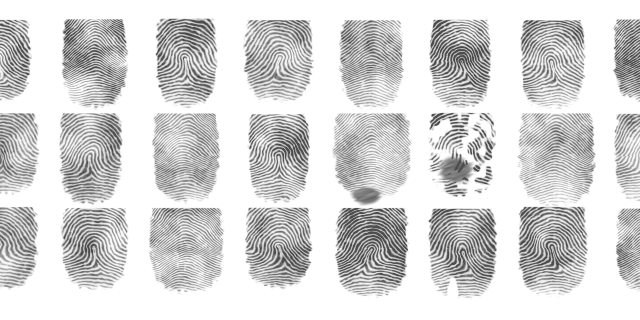
Reproduce this pattern procedurally as a Shadertoy shader.

```glsl
float hash(vec2 p) {
    vec3 q = fract(p.xyx * vec3(0.1031, 0.1030, 0.0973));
    q += dot(q, q.yzx + 33.33);
    return fract((q.x + q.y) * q.z);
}

float noise(vec2 p) {
    vec2 i = floor(p), f = fract(p);
    f = f * f * (3.0 - 2.0 * f);
    return mix(mix(hash(i), hash(i + vec2(1, 0)), f.x),
               mix(hash(i + vec2(0, 1)), hash(i + vec2(1, 1)), f.x), f.y);
}

float smoothMax(float a, float b, float k) {
    float h = max(k - abs(a - b), 0.0) / k;
    return max(a, b) + 0.25 * h * h * k;
}

// Height field whose contours are the ridges; v points down, core at 0
float ridgeField(vec2 v, float kind, float slant, float period) {
    float below = max(v.y, 0.0);
    // Tented arch that flattens towards the bottom
    float arch = v.y - 0.95 * exp(-below * 8.0) * sqrt(v.x * v.x + 0.0006);
    if (kind > 0.6) return arch;
    float core;
    if (kind < 0.25) {
        // Whorl with one spiral turn per ridge
        core = -length(v * vec2(1.15, 0.8)) + period * atan(v.y, v.x) / 6.2832;
    } else {
        // Loop with slanted legs
        core = -length(vec2(v.x + slant * below, min(v.y, 0.0) * 0.9));
    }
    float base = v.y - 0.055 - 0.3 * sqrt(v.x * v.x + 0.001);
    return smoothMax(core, base, 0.045);
}

// Ink density at q, measured from the top left in canvas heights
float printInk(vec2 q) {
    vec2 pitch = vec2(0.289, 0.294);
    vec2 grid = q - vec2(0.0, 0.057);
    vec2 id = floor(grid / pitch + vec2(0.5, 0.0));
    if (id.y < 0.0 || id.y > 2.0) return 0.0;

    // Size and position of this print
    vec2 seed = id * 7.0 + 3.0;
    float width = mix(0.093, 0.121, hash(seed));
    float height = mix(0.25, 0.288, hash(seed + 1.3));
    vec2 p = grid - id * pitch;
    p -= vec2(0.016, 0.006) * (vec2(hash(seed + 2.7), hash(seed + 3.1)) - vec2(0.5, 0.0));

    // Flat top, rounded ragged bottom
    vec2 e = abs(vec2(p.x / width, (p.y - 0.4 * height) / (0.6 * height)));
    float rim = e.x * e.x * e.x + e.y * e.y * e.y + 0.35 * (noise(q * 100.0) - 0.5);
    float mask = (1.0 - smoothstep(0.82, 1.06, rim)) * smoothstep(0.0, 0.003, p.y);

    // Fine ridges, bent a little and broken by small dry specks
    float period = mix(0.0088, 0.0104, hash(seed + 4.9));
    vec2 v = p - vec2(0.0, 0.48 * height);
    v += 0.014 * (vec2(noise(q * 20.0), noise(q * 20.0 + 40.0)) - 0.5);
    float slant = 0.9 * (hash(seed + 5.7) - 0.5);
    float field = ridgeField(v, hash(seed + 6.1), slant, period);
    field += 0.003 * (noise(q * 95.0) - 0.5);
    float wave = sin(6.2832 * field / period);
    float patches = 0.65 * noise(q * 11.0 + seed) + 0.35 * noise(q * 32.0);
    float dry = smoothstep(0.68, 0.95, noise(q * vec2(90.0, 130.0)));
    float low = smoothstep(0.65, 1.0, p.y / height);
    float ridge = smoothstep(-1.0, 1.0, wave + 1.1 * (patches - 0.42) - 0.7 * dry - 0.35 * low);

    // Pressure varies by print and by area
    float depth = mix(0.4, 0.66, hash(seed + 8.3)) + 0.4 * (patches - 0.47);
    depth *= 0.8 + 0.4 * noise(q * 120.0);
    depth *= 1.08 - 0.3 * low;
    float ink = depth * mix(0.3 * patches, 1.0, ridge);

    // Two smudged prints and one with a bare nick
    if (id.y == 1.0 && (id.x == 4.0 || id.x == 5.0)) {
        bool wet = id.x == 5.0;
        vec2 s = wet ? (p - vec2(-0.02, 0.18)) / vec2(0.055, 0.045)
                     : (p - vec2(-0.015, 0.258)) / vec2(0.05, 0.03);
        float streak = noise(vec2(q.x * 25.0, q.y * 160.0 + q.x * 50.0));
        float smear = 1.0 - smoothstep(0.65, 1.1, length(s) + 0.3 * (streak - 0.5));
        if (wet) ink *= 1.2 * smoothstep(0.3, 0.55, noise(q * 55.0));
        else ink *= 0.7;
        return max(ink * mask, smear * (0.42 + 0.2 * streak));
    }
    if (id == vec2(5, 2)) {
        vec2 nick = (p - vec2(-0.03, 0.26)) / vec2(0.018, 0.045);
        mask *= smoothstep(0.7, 1.0, length(nick) + 0.4 * (noise(q * 70.0) - 0.5));
    }
    return ink * mask;
}

void mainImage(out vec4 fragColor, in vec2 fragCoord) {
    // Average a 3 by 3 grid of samples per pixel
    float ink = 0.0;
    for (int i = 0; i < 9; i++) {
        vec2 offset = (vec2(i % 3, i / 3) - 1.0) / 3.0;
        vec2 q = (fragCoord + offset) / iResolution.y;
        ink += printInk(vec2(q.x, 1.0 - q.y)) / 9.0;
    }
    fragColor = vec4(vec3(1.0 - clamp(ink, 0.0, 0.7)), 1.0);
}
```
